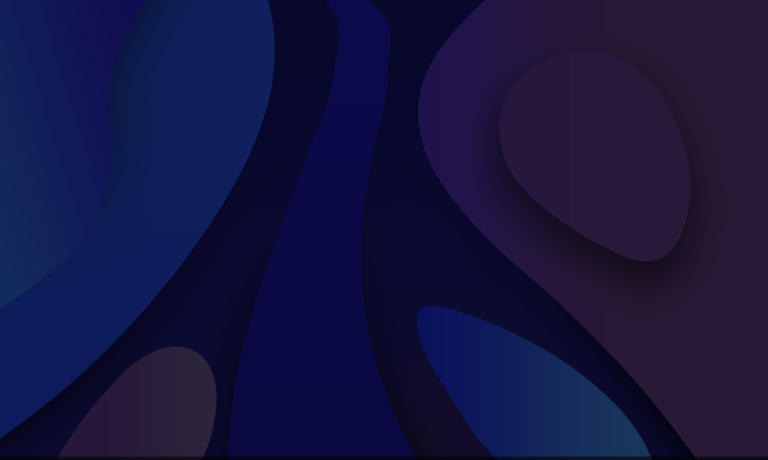
This background is drawn by a WebGL 2 fragment shader. Its source:

```glsl
#version 300 es
precision highp float;
// Layered dark paper waves and pebbles with soft drop shadows.
uniform vec2 u_resolution;
out vec4 outColor;

const float ASPECT = 1.677;   // design width, with height 1
const float TAU = 6.2831853;

// Palette: each layer blends between two tones
const vec3 NIGHT_TOP = vec3(0.03, 0.03, 0.178);
const vec3 NIGHT_LOW = vec3(0.042, 0.038, 0.188);
const vec3 EMBER = vec3(0.075, 0.048, 0.155);
const vec3 RIVER_TOP = vec3(0.045, 0.043, 0.295);
const vec3 RIVER_LOW = vec3(0.043, 0.035, 0.255);
const vec3 WAVE_LOW = vec3(0.05, 0.105, 0.36);
const vec3 WAVE_TOP = vec3(0.058, 0.13, 0.36);
const vec3 CORNER_TEAL = vec3(0.07, 0.172, 0.365);
const vec3 CORNER_VIOLET = vec3(0.065, 0.05, 0.32);
const vec3 PLUM_LEFT = vec3(0.125, 0.075, 0.305);
const vec3 PLUM_RIGHT = vec3(0.158, 0.097, 0.21);
const vec3 PEBBLE_LEFT = vec3(0.148, 0.095, 0.24);
const vec3 PEBBLE_RIGHT = vec3(0.158, 0.098, 0.22);
const vec3 LEAF_LEFT = vec3(0.15, 0.095, 0.22);
const vec3 LEAF_RIGHT = vec3(0.17, 0.14, 0.235);
const vec3 PETAL_LEFT = vec3(0.04, 0.07, 0.36);
const vec3 PETAL_RIGHT = vec3(0.1, 0.21, 0.355);

// Wave edges: x at evenly spaced heights, with one guide knot past each end
const float[9] WAVE = float[9](-0.33, -0.066, 0.155, 0.321, 0.45, 0.546, 0.596, 0.585, 0.5);
const float[9] CORNER = float[9](-1.1, -0.7, -0.3, 0.007, 0.203, 0.24, 0.242, 0.317, 0.43);
const float[9] RIVER_L = float[9](0.49, 0.496, 0.515, 0.555, 0.611, 0.672, 0.727, 0.71, 0.41);
const float[9] RIVER_R = float[9](1.015, 0.91, 0.836, 0.795, 0.79, 0.814, 0.846, 0.803, 0.38);
const float[9] PLUM = float[9](1.638, 1.522, 1.391, 1.229, 1.046, 0.93, 0.928, 1.059, 1.288);

// Pebbles: centre, tilt with squash, and radius at evenly spaced angles
const vec2 PEBBLE_AT = vec2(1.308, 0.666);
const vec2 LEAF_AT = vec2(0.317, 0.083);
const vec2 PETAL_AT = vec2(1.19, 0.116);
const mat2 LEAF_TILT = mat2(0.62, 0.78, -1.25, 0.99);
const mat2 PETAL_TILT = mat2(0.78, -0.63, 1.64, 2.03);
const float[12] PEBBLE = float[12](0.19, 0.181, 0.199, 0.221, 0.234, 0.236,
    0.21, 0.177, 0.168, 0.197, 0.264, 0.227);
const float[12] LEAF = float[12](0.188, 0.186, 0.178, 0.172, 0.201, 0.264,
    0.284, 0.284, 0.273, 0.24, 0.207, 0.192);
const float[12] PETAL = float[12](0.306, 0.295, 0.29, 0.271, 0.26, 0.284,
    0.344, 0.338, 0.343, 0.408, 0.415, 0.35);

// Catmull-Rom spline: value and slope between the middle knots
vec2 spline(vec4 k, float t) {
    float a = 0.5 * (k.z - k.x);
    float b = k.x - 2.5 * k.y + 2.0 * k.z - 0.5 * k.w;
    float c = 0.5 * (k.w - k.x) + 1.5 * (k.y - k.z);
    return vec2(k.y + t * (a + t * (b + t * c)), a + t * (2.0 * b + 3.0 * t * c));
}

// Signed distance to a wave edge, negative on its left
float edgeDistance(vec2 p, float[9] k) {
    float s = clamp(p.y, 0.0, 1.0) * 6.0;
    int i = min(int(s), 5);
    vec2 f = spline(vec4(k[i], k[i + 1], k[i + 2], k[i + 3]), s - float(i));
    return (p.x - f.x) / length(vec2(1.0, f.y * 6.0));
}

// Signed distance to a closed outline, negative inside
float blobDistance(vec2 p, float[12] k) {
    float s = fract(atan(p.y, p.x + 1e-6) / TAU) * 12.0;
    int i = int(s) % 12;
    vec2 f = spline(vec4(k[(i + 11) % 12], k[i], k[(i + 1) % 12], k[(i + 2) % 12]), fract(s));
    return (length(p) - f.x) / length(vec2(1.0, f.y * 12.0 / (TAU * f.x)));
}

void shade(inout vec3 color, float d, float width, float strength) {
    color *= 1.0 - strength * (1.0 - smoothstep(-width, width, d));
}

void fill(inout vec3 color, float d, vec3 tone) {
    float soft = 0.75 / u_resolution.y;
    color = mix(tone, color, smoothstep(-soft, soft, d));
}

void main() {
    vec2 p = gl_FragCoord.xy / u_resolution * vec2(ASPECT, 1.0);

    // Night backdrop with a faint warm glow at the foot
    vec3 color = mix(NIGHT_LOW, NIGHT_TOP, smoothstep(0.3, 0.9, p.y));
    vec2 glow = p - vec2(0.97, 0.03);
    color = mix(color, EMBER, exp(-28.0 * dot(glow, glow)));

    // Central river
    float river = max(-edgeDistance(p, RIVER_L), edgeDistance(p, RIVER_R));
    shade(color, river, 0.08, 0.6 * (1.0 - smoothstep(0.1, 0.6, p.y)));
    fill(color, river, mix(RIVER_LOW, RIVER_TOP, p.y));

    // Left wave and the corner sheet above it
    float wave = edgeDistance(p, WAVE);
    shade(color, wave, 0.09, 0.85 * (1.0 - smoothstep(0.1, 0.7, p.y)));
    fill(color, wave, mix(WAVE_LOW, WAVE_TOP, smoothstep(0.1, 0.8, p.y)));
    float corner = edgeDistance(p, CORNER);
    shade(color, max(corner, wave), 0.14, 0.62 * smoothstep(0.25, 0.9, p.y));
    fill(color, corner, mix(CORNER_TEAL, CORNER_VIOLET, smoothstep(0.1, 1.0, 0.5 * p.y + 1.6 * p.x)));

    // Right plum sheet
    float plum = -edgeDistance(p, PLUM);
    shade(color, plum, 0.09, 1.2 * (1.0 - smoothstep(0.0, 0.65, p.y)));
    fill(color, plum, mix(PLUM_LEFT, PLUM_RIGHT, smoothstep(0.88, 1.38, p.x)));

    // Pebble lying on the plum sheet, with its shadow dropped below
    float shadow = blobDistance(p - PEBBLE_AT - vec2(0.0, -0.04), PEBBLE);
    shade(color, max(shadow, plum), 0.09, 0.62);
    fill(color, blobDistance(p - PEBBLE_AT, PEBBLE),
         mix(PEBBLE_LEFT, PEBBLE_RIGHT, smoothstep(1.1, 1.5, p.x)));

    // Leaf and petal rising from the lower border
    float leaf = 0.7 * blobDistance((p - LEAF_AT) * LEAF_TILT, LEAF);
    fill(color, leaf, mix(LEAF_LEFT, LEAF_RIGHT, smoothstep(0.2, 0.46, p.x)));
    float petal = 0.5 * blobDistance((p - PETAL_AT) * PETAL_TILT, PETAL);
    fill(color, petal, mix(PETAL_LEFT, PETAL_RIGHT, smoothstep(0.9, 1.42, p.x)));

    // Thin dark foot line
    color *= mix(0.4, 1.0, smoothstep(0.004, 0.011, p.y));
    outColor = vec4(clamp(color, 0.0, 1.0), 1.0);
}
```
